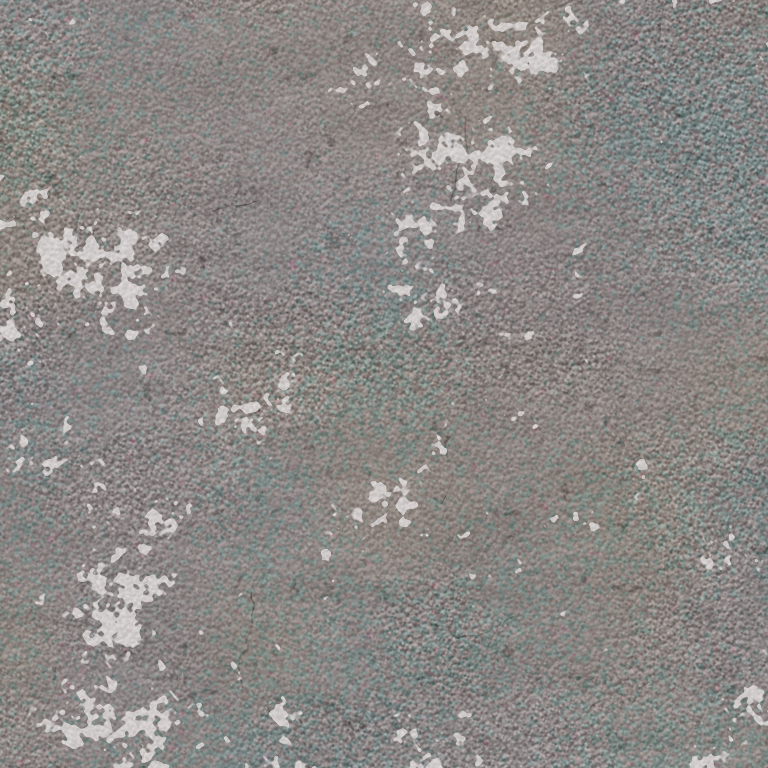
Write a Shadertoy shader that draws this texture.

```glsl
// Weathered grey-brown plaster with flaked pale paint left in ragged clusters.
// Paint is a threshold over stacked noise, stretched along both axes;
// the grit is cellular noise lit from the side, with teal stains and hairline cracks.

float hash(vec2 p) {
    vec3 q = fract(p.xyx * vec3(0.1031, 0.1030, 0.0973));
    q += dot(q, q.yzx + 33.33);
    return fract((q.x + q.y) * q.z);
}

float noise(vec2 p) {
    vec2 i = floor(p), f = fract(p);
    f = f * f * (3.0 - 2.0 * f);
    return mix(mix(hash(i), hash(i + vec2(1, 0)), f.x),
               mix(hash(i + vec2(0, 1)), hash(i + vec2(1, 1)), f.x), f.y);
}

// Distance to the nearest scattered cell point
float cellular(vec2 p) {
    vec2 i = floor(p), f = fract(p);
    float nearest = 2.0;
    for (int y = -1; y <= 1; y++)
        for (int x = -1; x <= 1; x++) {
            vec2 cell = vec2(x, y);
            vec2 point = cell + vec2(hash(i + cell), hash(i + cell + 71.0));
            nearest = min(nearest, length(point - f));
        }
    return nearest;
}

vec2 turn(vec2 p, float angle) {
    float c = cos(angle), s = sin(angle);
    return vec2(c * p.x - s * p.y, s * p.x + c * p.y);
}

// Coverage of the remaining paint: clusters broken up by crossed streaks
float paintMask(vec2 uv) {
    vec2 p = uv + 0.006 * (vec2(noise(uv * 45.0), noise(uv * 45.0 + 90.0)) - 0.5);
    float field = 0.70 * noise(p * 6.5 + 13.0)
                + 0.55 * noise(p * vec2(13, 15) + 41.0)
                + 0.35 * noise(p * vec2(19, 85) + 7.0)
                + 0.35 * noise(p * vec2(80, 21) + 29.0)
                + 0.45 * noise(turn(p, 0.5) * 68.0 + 57.0)
                + 0.40 * noise(turn(uv, 0.9) * 165.0 + 83.0);
    return smoothstep(1.76, 1.85, field);
}

// Side-lit relief: fine pits plus sand-sized grain
float grit(vec2 uv) {
    vec2 p = turn(uv, 0.6) * 150.0 + 200.0;
    float pits = cellular(p) - cellular(p + vec2(0.32, -0.28));
    float sand = noise(turn(uv, 1.1) * 340.0 + 500.0) - 0.5;
    return 0.16 * pits + 0.17 * sand;
}

// A few short wandering hairlines
float cracks(vec2 uv) {
    float dark = 0.0;
    vec2 wobble = 0.022 * (vec2(noise(uv * 24.0), noise(uv * 24.0 + 50.0)) - 0.5)
                + 0.006 * (vec2(noise(uv * 90.0), noise(uv * 90.0 + 50.0)) - 0.5);
    for (float i = 0.0; i < 8.0; i++) {
        vec2 centre = vec2(hash(vec2(i, 3.0)), hash(vec2(i, 8.0)));
        float angle = mod(i, 2.0) < 0.5 ? 1.5 : 0.2 + 0.6 * hash(vec2(i, 5.0));
        vec2 local = turn(uv + wobble - centre, -angle);
        local.x = max(abs(local.x) - 0.03 - 0.06 * hash(vec2(i, 12.0)), 0.0);
        dark = max(dark, 1.0 - smoothstep(0.0004, 0.0018, length(local)));
    }
    return dark * noise(uv * 60.0 + 31.0);
}

void mainImage(out vec4 fragColor, in vec2 fragCoord) {
    vec2 uv = fragCoord / iResolution.y;

    // Plaster with broad blotches and faint sideways smears
    float blotch = noise(uv * 5.0 + 3.0) - 0.5;
    float smear = noise(uv * vec2(9, 38) + 0.8 * noise(uv * 12.0)) - 0.5;
    vec3 color = vec3(0.552, 0.521, 0.511) + 0.025 * blotch + 0.04 * smear;

    // Lavender-grey and warm regions
    color += vec3(-0.022, -0.006, 0.026) * (noise(uv * 6.0 + 60.0) - 0.5);

    // Grit, stronger in rough areas
    float roughness = noise(uv * 5.5 + 21.0) + 0.4 * noise(uv * 17.0 + 4.0);
    float relief = grit(uv);
    color += relief * mix(0.75, 1.35, smoothstep(0.35, 1.05, roughness));

    // Teal mottling and rare rose specks
    float stain = noise(turn(uv, 0.4) * 190.0 + 11.0) + 0.5 * (noise(uv * 6.0 + 37.0) - 0.5);
    color += vec3(-0.065, 0.012, 0.008) * smoothstep(0.55, 0.78, stain);
    float rose = smoothstep(0.90, 0.96, noise(turn(uv, 0.8) * 130.0 + 310.0));
    color += vec3(0.05, -0.035, 0.0) * rose;

    // Sparse dark chips and cracks
    float chip = noise(uv * vec2(42, 60) + 150.0) + 0.3 * noise(uv * 170.0);
    color -= 0.08 * smoothstep(1.06, 1.14, chip);
    color -= 0.17 * cracks(uv);

    // Pale paint on top, faintly grained
    vec3 paint = vec3(0.815, 0.798, 0.793) + 0.45 * relief;
    color = mix(color, paint, paintMask(uv));

    fragColor = vec4(clamp(color, 0.0, 1.0), 1.0);
}
```
